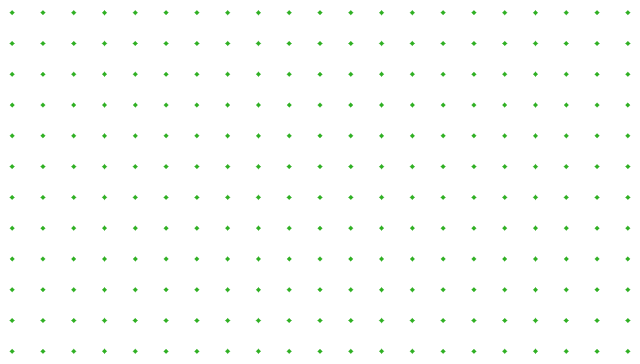
A WebGL 1 fragment shader for this pattern:

```glsl
precision highp float;
// Small green diamonds on white, in a square grid of 21 columns by 12 rows.
// Space is folded into one cell, where a diamond distance function is
// filled with an edge one pixel wide. Lengths are fractions of the width.

uniform vec2 u_resolution;

// Signed distance to a square standing on its corner
float diamondDistance(vec2 p, float halfDiagonal) {
    return (abs(p.x) + abs(p.y) - halfDiagonal) * 0.70711;
}

void main() {
    float pixel = 1.0 / u_resolution.x;
    vec2 fromCentre = (gl_FragCoord.xy - 0.5 * u_resolution) * pixel;

    // A column runs through the centre; rows lie half a pitch either side
    float pitch = 0.0481;
    vec2 grid = fromCentre / pitch + vec2(0.5, 0.0);
    vec2 cell = (fract(grid) - 0.5) * pitch;

    // Antialiased fill
    float coverage = clamp(0.5 - diamondDistance(cell, 0.0039) / pixel, 0.0, 1.0);
    vec3 green = vec3(0.19, 0.69, 0.14);
    gl_FragColor = vec4(mix(vec3(1.0), green, coverage), 1.0);
}
```
